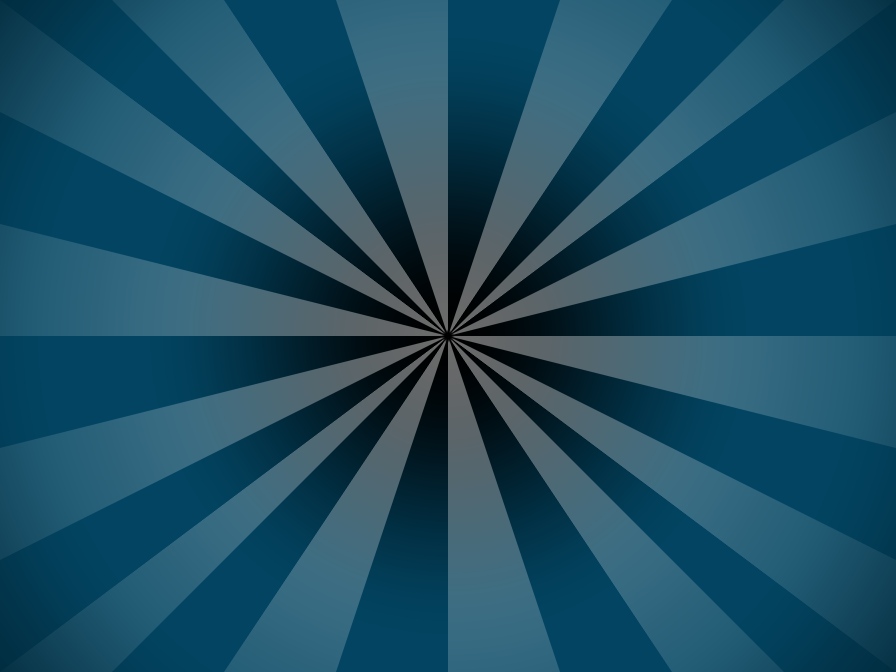
Give the GLSL for this background, as a Shadertoy shader.

```glsl
// Sunburst on deep teal: 28 wedges whose edges are evenly spaced along the
// canvas border, laid as a fading white veil over a radial gradient that
// runs from a black centre through teal to slightly shaded corners.

const vec3 TEAL = vec3(0.008, 0.268, 0.382);
const vec2 HALF_GRID = vec2(4.0, 3.0); // wedges per half width, half height

// Coverage of the light wedges at p, in grid cells from the centre
float lightRays(vec2 p, float pixel) {
    // Project the point outward onto the canvas border
    vec2 reach = abs(p) / HALF_GRID;
    float scale = max(max(reach.x, reach.y), 1e-5);
    vec2 border = p / scale;

    // Alternate along the border; opposite sides swap light and dark
    bool onSide = reach.x > reach.y;
    float along = onSide ? border.y : border.x;
    float side = (onSide ? p.x : p.y) < 0.0 ? -1.0 : 1.0;
    float edge = -side * sin(3.14159 * along) / 3.14159;
    return clamp(0.5 + edge * scale / pixel, 0.0, 1.0);
}

// Dark backdrop by distance from the centre, in canvas heights
vec3 backdrop(float r) {
    float glow = smoothstep(0.0, 0.47, r);
    float vignette = 1.0 - 0.38 * smoothstep(0.58, 0.9, r);
    return TEAL * glow * vignette;
}

void mainImage(out vec4 fragColor, in vec2 fragCoord) {
    vec2 centred = fragCoord - 0.5 * iResolution.xy;
    float r = length(centred) / iResolution.y;
    vec2 cell = centred / iResolution.xy * 2.0 * HALF_GRID;

    // White veil, strongest at the centre
    float veil = 0.43 * clamp(1.0 - r / 0.87, 0.0, 1.0);
    float rays = lightRays(cell, 6.0 / iResolution.y);

    // Small dark hub where the ray tips meet
    rays *= smoothstep(0.004, 0.011, r);

    vec3 color = mix(backdrop(r), vec3(1.0), veil * rays);
    fragColor = vec4(color, 1.0);
}
```
